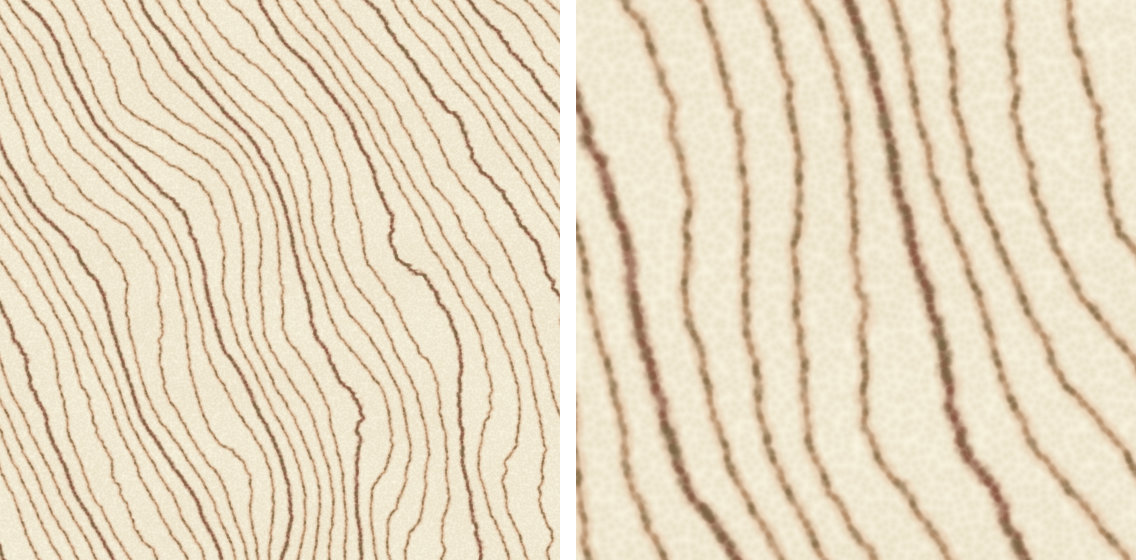
Left, the full canvas; right, a detail of the centre.
Write a three.js fragment shader that draws this pattern.

```glsl
varying vec2 vUv;

const vec3 PAPER = vec3(0.948, 0.920, 0.832);
const vec3 PAPER_WARM = vec3(0.938, 0.898, 0.808);
const vec3 BLEED = vec3(0.87, 0.66, 0.51);
const vec3 INK_TAN = vec3(0.66, 0.49, 0.34);
const vec3 INK_RED = vec3(0.53, 0.33, 0.25);
const vec3 INK_OLIVE = vec3(0.46, 0.39, 0.25);
const float TAU = 6.2831853;
const float LINES_PER_UNIT = 25.0;
const float INDEX_STEP = 5.0;

vec2 hash2(vec2 p) {
  vec3 q = fract(p.xyx * vec3(0.1031, 0.1030, 0.0973));
  q += dot(q, q.yzx + 33.33);
  return fract((q.xx + q.yz) * q.zy);
}

// Distance to the nearest scattered point, in cells
float cellular(vec2 p) {
  vec2 cell = floor(p);
  float nearest = 2.0;
  for (int j = -1; j <= 1; j++) {
    for (int i = -1; i <= 1; i++) {
      vec2 c = cell + vec2(float(i), float(j));
      nearest = min(nearest, length(c + hash2(c) - p));
    }
  }
  return nearest;
}

// Two sine layers with bent phases, about -1 to 1
float ripple(vec2 p, float freq) {
  vec2 q = p * freq;
  float a = sin(q.y + 0.6 * q.x + 1.7 * sin(0.37 * q.x - 0.29 * q.y));
  float b = sin(1.73 * q.y - 0.9 * q.x + 1.4 * sin(0.53 * q.y + 0.41 * q.x));
  return 0.6 * a + 0.4 * b;
}

float bell(float x, float width) {
  float d = x / width;
  return exp(-d * d);
}

// Slope falling to the lower right, with folds and crowded bands
float terrain(vec2 p) {
  float lean = p.x - 0.46 * (1.0 - p.y);
  float fold = (0.055 + 0.08 * lean) * sin(0.5 * TAU * p.y);
  float foldSize = 0.034 * bell(lean - 0.2, 0.36) * (1.0 - smoothstep(0.7, 1.1, p.y));
  fold += foldSize * cos(TAU * (p.y - 0.53 - 0.55 * lean) / 0.46);
  float across = (p.x - 0.51) / 0.17;
  float crowding = 0.11 * (1.0 - p.y) * across / (1.0 + across * across);
  crowding += 0.2 * min(lean + 0.03, 0.0);
  crowding += 0.012 * sin(25.0 * lean + 5.0 * p.y + 0.8);
  crowding += 0.004 * sin(53.0 * lean - 7.0 * p.y + 2.0 * sin(9.0 * p.y));
  float wiggle = 0.005 * ripple(p + 0.31, 27.0);
  wiggle += 0.0016 * ripple(p, 95.0) + 0.0008 * ripple(p, 240.0);
  return (lean - fold + crowding + wiggle - 0.05) * LINES_PER_UNIT;
}

// Fine fibres and broad faint stains
vec3 paper(vec2 p) {
  float stain = 0.5 + 0.5 * ripple(p + 0.7, 19.0);
  float grain = cellular(p * 200.0) - 0.45;
  float mottle = cellular(p * 75.0 + 9.0) - 0.45;
  vec3 tone = mix(PAPER, PAPER_WARM, 0.6 * stain);
  return tone + vec3(0.045, 0.054, 0.070) * grain + vec3(0.016, 0.022, 0.028) * mottle;
}

void main() {
  vec2 p = vUv;
  float e = 0.0012;

  // Distance to the nearest contour, in canvas units
  float h = terrain(p);
  vec2 slope = vec2(terrain(p + vec2(e, 0.0)), terrain(p + vec2(0.0, e))) - h;
  float level = floor(h + 0.5);
  float dist = abs(h - level) * e / max(length(slope), 0.0001);
  float isIndex = 1.0 - step(0.5, mod(level, INDEX_STEP));

  // Uneven ink: dark blots, short faint gaps and drifting hue
  float blot = 1.0 - smoothstep(0.12, 0.62, cellular(p * 72.0 + 3.0));
  float speck = 1.0 - smoothstep(0.1, 0.75, cellular(p * 170.0 + 5.0));
  float drift = smoothstep(-0.5, 0.6, ripple(p + 0.17, 43.0));
  float olive = clamp(0.4 * drift + 0.6 * blot - 0.1, 0.0, 1.0);
  vec3 indexInk = mix(INK_RED, INK_OLIVE, olive);
  vec3 thinInk = mix(INK_TAN, INK_OLIVE, 0.65 * blot);

  // Firm core with a wide pale bleed
  float radius = mix(0.0022, 0.0033, isIndex) * (0.85 + 0.2 * blot + 0.25 * speck);
  float strength = mix(0.48, 0.66, isIndex) + 0.18 * blot + 0.3 * speck;
  float core = exp(-pow(dist / radius, 2.6));
  float reach = mix(0.0072, 0.0088, isIndex);
  float halo = 0.30 * (1.0 - smoothstep(0.4 * reach, reach, dist));

  vec3 color = mix(paper(p), BLEED, halo);
  color = mix(color, mix(thinInk, indexInk, isIndex), core * min(strength, 0.95));
  gl_FragColor = vec4(color, 1.0);
}
```
